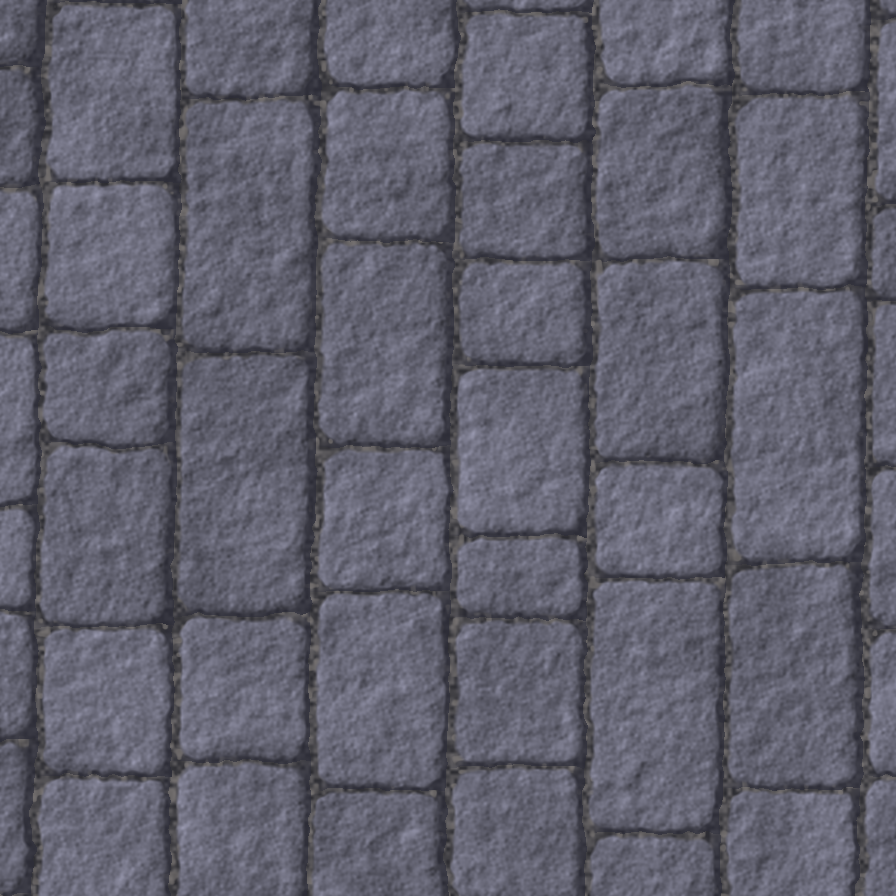
This texture is drawn by a Shadertoy shader. Its source:

```glsl
// Blue-grey stone paving: upright columns of rounded setts with uneven lengths.
// Each sett is a rounded-box distance field with a worn outline; layered noise
// lit from the upper left gives its rough face, and grit fills the joints.

const float COLUMN_WIDTH = 0.1536;

float hash(vec2 p) {
    vec3 q = fract(vec3(p.xyx) * 0.1031);
    q += dot(q, q.yzx + 33.33);
    return fract((q.x + q.y) * q.z);
}

float noise(vec2 p) {
    vec2 i = floor(p), f = fract(p);
    f = f * f * (3.0 - 2.0 * f);
    return mix(mix(hash(i), hash(i + vec2(1, 0)), f.x),
               mix(hash(i + vec2(0, 1)), hash(i + vec2(1, 1)), f.x), f.y);
}

// Height of the rough stone face
float roughness(vec2 p) {
    float height = 0.0, amplitude = 0.5;
    p = mat2(0.8, 0.6, -0.6, 0.8) * p * 48.0;
    for (int i = 0; i < 3; i++) {
        height += amplitude * noise(p);
        p = mat2(0.8, 0.6, -0.6, 0.8) * p * 2.15 + 17.3;
        amplitude *= 0.5;
    }
    return height;
}

// Mean sett length and height of the lowest joint, by column
vec2 courseOf(int column) {
    vec2 courses[8] = vec2[8](
        vec2(0.165, 0.147), vec2(0.180, 0.092), vec2(0.238, 0.130), vec2(0.218, 0.290),
        vec2(0.137, 0.003), vec2(0.216, 0.295), vec2(0.253, 0.122), vec2(0.160, 0.147));
    return courses[clamp(column, 0, 7)];
}

float jointHeight(float column, float row, vec2 course) {
    float jitter = 0.6 * (hash(vec2(column + 3.0, row + 41.0)) - 0.5);
    return course.y + course.x * (row + jitter);
}

// Rounded box: signed distance in x, outward normal in yz
vec3 roundedBox(vec2 p, vec2 halfSize, float radius) {
    vec2 a = abs(p) - halfSize + radius;
    vec2 outer = max(a, 0.0);
    float len = length(outer);
    return vec3(len + min(max(a.x, a.y), 0.0) - radius, sign(p) * outer / max(len, 1e-4));
}

void mainImage(out vec4 fragColor, in vec2 fragCoord) {
    vec2 uv = fragCoord / iResolution.y;
    float pixel = 1.0 / iResolution.y;
    vec2 light = vec2(-0.8, 0.6);

    // Slight lean of the columns, plus worn outlines
    vec2 p = uv - vec2(0.0365 + 0.013 * uv.y, 0.0);
    p += 0.006 * (vec2(noise(uv * 22.0), noise(uv * 22.0 + 50.0)) - 0.5);
    p += 0.005 * (vec2(noise(uv * 95.0), noise(uv * 95.0 + 80.0)) - 0.5);

    float column = floor(p.x / COLUMN_WIDTH) + 1.0;
    float centreX = (column - 0.5) * COLUMN_WIDTH;
    vec2 course = courseOf(int(column));
    float nearRow = floor((p.y - course.y) / course.x);

    // Nearest sett in this column
    vec3 sett = vec3(1.0, 0.0, 0.0);
    float settSeed = 0.0;
    for (float i = -1.0; i <= 1.0; i++) {
        float row = nearRow + i;
        float low = jointHeight(column, row, course);
        float high = jointHeight(column, row + 1.0, course);
        float seed = hash(vec2(column + 60.0, row + 20.0));
        vec2 centre = vec2(centreX + 0.004 * (seed - 0.5), 0.5 * (low + high));
        vec2 halfSize = vec2(0.5 * COLUMN_WIDTH - 0.0075, 0.5 * (high - low) - 0.0045);
        vec3 box = roundedBox(p - centre, halfSize, min(0.02, halfSize.y));
        if (box.x < sett.x) {
            sett = box;
            settSeed = seed;
        }
    }
    float facing = dot(sett.yz, light);

    // Stone face: relief, fine grain, soft blotches and a lit rounded rim
    float relief = roughness(uv) - roughness(uv + light * 0.003);
    float tone = 0.405 + 0.72 * relief;
    tone += 0.07 * (noise(uv * 290.0) - 0.5);
    tone += 0.07 * (noise(uv * 14.0 + 9.0) - 0.5) + 0.03 * (settSeed - 0.5);
    float rim = smoothstep(-0.013, 0.0, sett.x);
    tone += rim * (0.075 * facing - 0.025);
    vec3 stone = tone * vec3(0.985, 0.985, 1.13);

    // Joint: shadow beside the sett, then loose brownish grit
    float grain = noise(uv * 210.0 + 30.0);
    float pebble = smoothstep(0.6, 0.9, noise(uv * 130.0 + 70.0));
    vec3 grit = mix(vec3(0.17, 0.17, 0.19), vec3(0.40, 0.39, 0.40), grain);
    grit = mix(grit, vec3(0.50, 0.48, 0.47), 0.6 * pebble);
    vec3 shadow = vec3(0.17, 0.17, 0.21) + 0.08 * grain;
    vec3 joint = mix(shadow, grit, smoothstep(-0.6, 0.5, facing + 0.5 * pebble));

    float softness = 0.0015 + pixel;
    vec3 color = mix(stone, joint, smoothstep(-softness, softness, sett.x));
    fragColor = vec4(clamp(color, 0.0, 1.0), 1.0);
}
```
